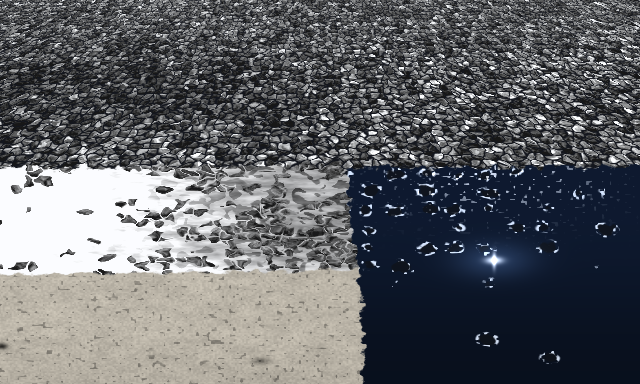
Write a Shadertoy shader that draws this texture.

```glsl
// Sunlit road surface in four zones: coarse gravel receding upward, a glaring
// wet strip, pale sandy ground and a dark glossy pool with sparkling pebbles.
// Stones are warped Voronoi cells; zones are joined along noisy edges.

const vec3 NAVY = vec3(0.050, 0.092, 0.170);
const vec3 TAR = vec3(0.075, 0.085, 0.115);
const vec3 SAND = vec3(0.735, 0.710, 0.660);

float hash(vec2 p) {
    vec3 q = fract(vec3(p.xyx) * 0.1031);
    q += dot(q, q.yzx + 33.33);
    return fract((q.x + q.y) * q.z);
}

vec2 hash2(vec2 p) {
    return vec2(hash(p), hash(p + 57.3));
}

float noise(vec2 p) {
    vec2 i = floor(p), f = fract(p);
    f = f * f * (3.0 - 2.0 * f);
    vec2 e = vec2(0.0, 1.0);
    return mix(mix(hash(i), hash(i + e.yx), f.x),
               mix(hash(i + e.xy), hash(i + e.yy), f.x), f.y);
}

float fbm(vec2 p) {
    float sum = 0.0, gain = 0.533;
    for (int i = 0; i < 4; i++) {
        sum += gain * noise(p);
        p = p * 2.03 + 17.0;
        gain *= 0.5;
    }
    return sum;
}

// Nearest cell: x = gap to the next cell, y = random id, zw = offset from centre
vec4 pebble(vec2 p) {
    vec2 cell = floor(p), offset = vec2(0.0);
    float first = 8.0, second = 8.0, id = 0.0;
    for (int j = -1; j <= 1; j++)
    for (int i = -1; i <= 1; i++) {
        vec2 c = cell + vec2(i, j);
        vec2 d = p - c - 0.1 - 0.8 * hash2(c);
        float len = length(d);
        if (len < first) {
            second = first;
            first = len;
            offset = d;
            id = hash(c + 19.7);
        } else second = min(second, len);
    }
    return vec4(second - first, id, offset);
}

float glow(vec2 p, vec2 centre, vec2 size) {
    vec2 d = (p - centre) / size;
    return exp(-dot(d, d));
}

// Stones shrink toward a horizon above the canvas
vec3 gravel(vec2 p) {
    float depth = 1.40 - p.y;
    vec2 q = vec2((p.x - 0.83) / depth * 30.0, -log(depth) * 50.0) + 80.0;
    q += 0.55 * (vec2(noise(q * 1.7), noise(q * 1.7 + 40.0)) - 0.5);
    vec4 s = pebble(q);
    float grain = fbm(q * 3.2);
    float tone = mix(0.12, 0.60, s.y) + 0.28 * s.w + 0.75 * (grain - 0.5);
    tone += 0.45 * smoothstep(0.60, 0.74, noise(q * vec2(2.2, 2.8) + 9.0)) * s.y;
    float shade = glow(p, vec2(0.25, 0.76), vec2(0.65, 0.14));
    tone *= 1.10 - 0.38 * shade;
    tone = mix(tone, 0.43, 0.35 * smoothstep(0.75, 1.0, p.y));
    float body = smoothstep(0.02, 0.27, s.x);
    vec3 stone = max(tone, 0.09) * vec3(0.99, 1.0, 1.01);
    return mix(TAR, stone, mix(body, 1.0, 0.22 * smoothstep(0.7, 1.0, p.y)));
}

// Glare fades from the left; dark stones crowd toward the right
vec3 glareStrip(vec2 p) {
    float streak = fbm(p * vec2(20.0, 95.0));
    float base = mix(1.02, 0.66, smoothstep(0.15, 0.85, p.x)) + 0.5 * (streak - 0.5);
    base += 0.35 * glow(p, vec2(0.0, 0.46), vec2(0.42, 0.12));
    base += 0.30 * glow(p, vec2(0.35, 0.295), vec2(0.6, 0.018));
    vec2 q = p * vec2(31.0, 54.0);
    q += 0.8 * (vec2(noise(q * 1.5), noise(q * 1.5 + 31.0)) - 0.5);
    vec4 s = pebble(q);
    float crowd = 0.10 + 0.58 * smoothstep(0.18, 0.68, p.x)
                * (0.35 + glow(p, vec2(0.72, 0.385), vec2(0.5, 0.075)));
    crowd += 0.45 * smoothstep(0.535, 0.565, p.y);
    float mask = step(s.y, crowd) * smoothstep(0.04, 0.20, s.x);
    float grain = fbm(q * 2.8);
    float stone = 0.33 + 0.95 * (grain - 0.5) + 0.20 * s.w;
    float grit = smoothstep(0.56, 0.70, noise(q * 1.8 + 6.0)) * smoothstep(0.1, 0.8, p.x);
    return clamp(mix(base - 0.32 * grit, stone, mask), 0.10, 1.0) * vec3(0.985, 0.99, 1.0);
}

vec3 sand(vec2 p) {
    float grain = noise(p * vec2(210.0, 260.0)) - 0.5;
    float tone = 1.0 + 0.13 * grain + 0.13 * (fbm(p * vec2(22.0, 45.0)) - 0.5);
    float speck = smoothstep(0.78, 0.92, noise(p * vec2(105.0, 150.0) + 3.0));
    float pit = glow(p, vec2(0.005, 0.098), vec2(0.013, 0.008))
              + 0.5 * glow(p, vec2(0.68, 0.06), vec2(0.022, 0.009));
    tone -= 0.28 * speck + 0.75 * pit + 0.05 * smoothstep(0.15, 0.0, p.y);
    return SAND * tone;
}

// Broken bright rims around sparse pebbles, plus one sun glint
vec3 pool(vec2 p) {
    vec3 col = NAVY * mix(0.66, 1.08, smoothstep(0.0, 0.45, p.y));
    vec2 grid = p * vec2(13.0, 21.0), cell = floor(grid);
    float density = 0.05 + 0.50 * smoothstep(0.17, 0.42, p.y) * smoothstep(1.66, 1.25, p.x);
    density += 0.30 * smoothstep(1.10, 0.94, p.x);
    vec2 d = grid - cell - 0.5 - 0.25 * (hash2(cell) - 0.5);
    float size = mix(0.16, 0.34, hash(cell + 5.0));
    float r = length(d) + 0.22 * (noise(p * 75.0) - 0.5);
    float present = step(hash(cell + 83.0), density);
    float broken = smoothstep(0.47, 0.72, noise(p * vec2(125.0, 170.0)));
    float rim = smoothstep(0.11, 0.02, abs(r - size)) * broken;
    col = mix(col, vec3(0.06, 0.07, 0.09), present * 0.7 * smoothstep(size, size - 0.1, r));
    col += present * rim * vec3(0.78, 0.80, 0.82);
    float fleck = smoothstep(0.79, 0.91, noise(p * vec2(100.0, 150.0) + 21.0));
    col += 0.75 * fleck * glow(p, vec2(1.30, 0.54), vec2(0.25, 0.09));
    vec2 sun = vec2(1.287, 0.322);
    col += vec3(0.10, 0.14, 0.20) * glow(p, sun, vec2(0.10, 0.045));
    col += 0.9 * (glow(p, sun, vec2(0.022, 0.009)) + glow(p, sun, vec2(0.005, 0.020)));
    return col;
}

void mainImage(out vec4 fragColor, in vec2 fragCoord) {
    vec2 p = fragCoord / iResolution.y;
    float soft = 1.2 / iResolution.y;
    float ragged = fbm(p * vec2(42.0, 60.0)) - 0.5;

    // Left ground, then the pool, then the gravel on top
    float stripEdge = 0.285 + 0.012 * p.x + 0.022 * ragged;
    vec3 col = mix(sand(p), glareStrip(p), smoothstep(-soft, soft, p.y - stripEdge));
    float poolEdge = 0.945 - 0.04 * smoothstep(0.15, 0.55, p.y) + 0.035 * ragged;
    col = mix(col, pool(p), smoothstep(-soft, soft, p.x - poolEdge));
    float gravelEdge = 0.565 + 0.035 * ragged;
    col = mix(col, gravel(p), smoothstep(-soft, soft, p.y - gravelEdge));
    fragColor = vec4(clamp(col, 0.0, 1.0), 1.0);
}
```
